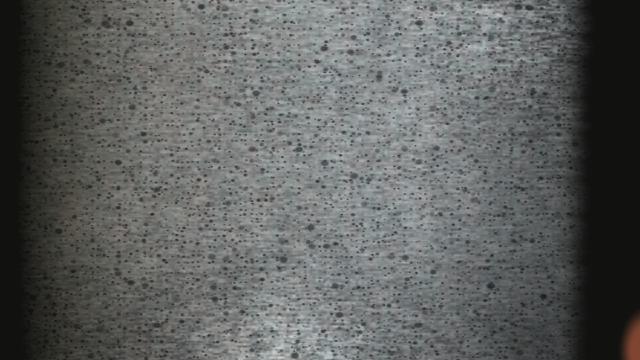
Give the GLSL for this texture, as a WebGL 1 fragment shader.

```glsl
precision highp float;
// Brushed, pitted grey metal with soft highlights between two dark edges.

uniform vec2 u_resolution;

const vec3 SHADOW = vec3(0.065, 0.065, 0.058);
const vec3 WARM_STEEL = vec3(1.01, 1.00, 0.955);
const vec3 COOL_STEEL = vec3(0.97, 1.005, 1.015);
const vec3 EMBER = vec3(0.50, 0.27, 0.19);
const float BASE_LIGHT = 0.555;
const float LEFT_FALLOFF = 0.125;
const float RIGHT_EDGE = 0.93;
const float GRAIN_AMOUNT = 0.30;
const float PIT_DEPTH = 0.55;

float hash(vec2 p) {
  vec3 q = fract(vec3(p.xyx) * 0.1031);
  q += dot(q, q.yzx + 33.33);
  return fract((q.x + q.y) * q.z);
}

float noise(vec2 p) {
  vec2 i = floor(p);
  vec2 f = fract(p);
  f = f * f * (3.0 - 2.0 * f);
  float low = mix(hash(i), hash(i + vec2(1.0, 0.0)), f.x);
  float high = mix(hash(i + vec2(0.0, 1.0)), hash(i + 1.0), f.x);
  return mix(low, high, f.y);
}

float glow(vec2 uv, vec2 center, vec2 size) {
  vec2 d = (uv - center) / size;
  return exp(-dot(d, d));
}

// Large-scale light across the sheet.
float illumination(vec2 uv) {
  float left = 1.0 - exp(-max(uv.x - 0.012, 0.0) / LEFT_FALLOFF);
  float right = 1.0 - 0.42 * smoothstep(0.62, 0.92, uv.x);
  float light = BASE_LIGHT * left * right;
  float floorGlow = glow(uv, vec2(0.46, 0.02), vec2(0.15, 0.20));
  float floorShade = 1.0 - smoothstep(0.0, 0.42, uv.y);
  light *= 1.0 - 0.27 * floorShade * (1.0 - floorGlow);
  light += 0.08 * floorGlow;
  light += 0.10 * glow(uv, vec2(0.80, 1.0), vec2(0.13, 0.22));
  light += 0.05 * glow(uv, vec2(0.50, 1.0), vec2(0.22, 0.12));
  light += 0.03 * glow(uv, vec2(0.58, 0.60), vec2(0.20, 0.22));
  return light;
}

// Horizontal brush marks over finer grain and broad mottling.
float brushing(vec2 p) {
  vec2 q = p + vec2(0.0, 0.012 * noise(p * vec2(3.0, 5.0)));
  float streaks = noise(q * vec2(22.0, 150.0)) - 0.5;
  float scratches = noise(q * vec2(55.0, 190.0) + 41.0) - 0.5;
  float grain = noise(p * vec2(125.0, 140.0) + 83.0) - 0.5;
  float mottling = noise(p * vec2(14.0, 18.0) + 17.0) - 0.5;
  return 0.40 * streaks + 0.50 * scratches + 0.45 * grain + 0.25 * mottling;
}

// Jittered dark specks, from frequent fine ones to a few larger ones.
float pits(vec2 p, float pixel) {
  float mask = 0.0;
  for (int layer = 0; layer < 4; layer++) {
    float k = float(layer);
    float cells = 68.0 - 14.0 * k;
    vec2 q = p * cells + 19.7 * k;
    vec2 id = floor(q);
    float seed = hash(id + 7.0 * k);
    vec2 center = 0.3 + 0.4 * vec2(hash(id + 31.0), hash(id + 67.0));
    vec2 d = (fract(q) - center) * vec2(0.75, 1.0);
    float radius = mix(0.10, 0.22, hash(id + 103.0));
    float soft = 0.06 + pixel * cells * 0.5;
    float speck = 1.0 - smoothstep(radius - soft, radius + soft, length(d));
    float present = step(0.62 + 0.08 * k, seed);
    mask = max(mask, speck * present * mix(0.35, 1.0, hash(id + 151.0)));
  }
  return mask;
}

void main() {
  vec2 uv = gl_FragCoord.xy / u_resolution;
  vec2 p = gl_FragCoord.xy / u_resolution.y;
  float pixel = 1.0 / u_resolution.y;

  // Surface relief, stronger in the bright corner and along the bottom.
  float contrast = GRAIN_AMOUNT;
  contrast += 0.30 * glow(uv, vec2(0.85, 0.95), vec2(0.14, 0.28));
  contrast += 0.20 * glow(uv, vec2(0.42, 0.0), vec2(0.30, 0.22));
  float light = illumination(uv) * (1.0 + contrast * 1.4 * brushing(p));
  light *= 1.0 - PIT_DEPTH * pits(p, pixel);

  // Warm on the left, cool towards the right.
  vec3 tint = mix(WARM_STEEL, COOL_STEEL, smoothstep(0.05, 0.6, uv.x));
  tint.b -= 0.10 * (1.0 - smoothstep(0.0, 0.22, uv.x));
  float stain = noise(p * vec2(30.0, 22.0) + 211.0) - 0.5;
  tint += stain * vec3(-0.05, 0.015, 0.02);
  vec3 color = max(SHADOW, light * tint);

  // Dark side with a slightly ragged border.
  float ragged = 0.012 * (noise(p * vec2(9.0, 40.0) + 5.0) - 0.5);
  float border = RIGHT_EDGE - 0.008 * (1.0 - uv.y) + ragged;
  float dark = smoothstep(border - 0.055, border, uv.x);
  color = mix(color, SHADOW, dark);

  // Blurred warm shape at the lower right corner.
  float ember = length((uv - vec2(1.012, 0.025)) / vec2(0.042, 0.115));
  color = mix(color, EMBER, 1.0 - smoothstep(0.55, 1.15, ember));

  gl_FragColor = vec4(clamp(color, 0.0, 1.0), 1.0);
}
```
